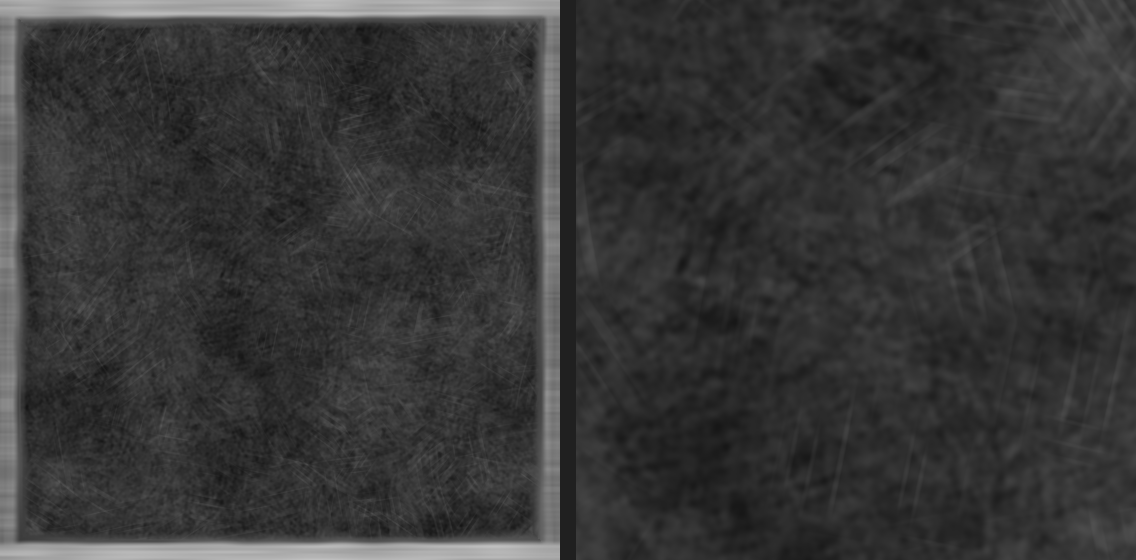
Left: the whole. Right: its middle third, enlarged.
Give the GLSL for this texture, as a WebGL 1 fragment shader.

```glsl
precision highp float;
// Dark fibrous felt with cloudy mottling, framed by pale streaked margins.

uniform vec2 u_resolution;

const float FELT_TONE = 0.186;
const float SIDE_TONE = 0.45;
const float SHELF_TONE = 0.3;
const float CAP_TONE = 0.665;
const float CLOUD_CONTRAST = 0.19;
const float FIBRE_CONTRAST = 0.046;
const float HAIR_CONTRAST = 0.05;
const float GRAIN_CONTRAST = 0.05;
const float CLOUD_SCALE = 8.0;
const vec2 FIBRE_SCALE = vec2(38.0, 190.0);
const vec2 HAIR_SCALE = vec2(15.0, 230.0);
const float GRAIN_SCALE = 210.0;
const vec2 SIDE_FADE = vec2(0.022, 0.036);
const vec2 SHELF_FADE = vec2(0.034, 0.053);
const vec2 CAP_FADE = vec2(0.024, 0.036);
const float CHAMFER = 0.128;
const float PI = 3.14159;

float hash(vec2 p) {
  vec3 q = fract(p.xyx * 0.1031);
  q += dot(q, q.yzx + 33.33);
  return fract((q.x + q.y) * q.z);
}

float noise(vec2 p) {
  vec2 cell = floor(p);
  vec2 f = fract(p);
  f = f * f * (3.0 - 2.0 * f);
  float low = mix(hash(cell), hash(cell + vec2(1.0, 0.0)), f.x);
  float high = mix(hash(cell + vec2(0.0, 1.0)), hash(cell + 1.0), f.x);
  return mix(low, high, f.y);
}

vec2 rotate(vec2 p, float angle) {
  float c = cos(angle);
  float s = sin(angle);
  return vec2(c * p.x - s * p.y, s * p.x + c * p.y);
}

// One minus a smooth step over the given range.
float fade(vec2 range, float x) {
  return 1.0 - smoothstep(range.x, range.y, x);
}

// Layered noise, centred on zero.
float clouds(vec2 p) {
  float sum = 0.0;
  float amplitude = 0.5;
  for (int i = 0; i < 5; i++) {
    sum += amplitude * (noise(p) - 0.5);
    p = rotate(p, 0.65) * 2.03 + 17.3;
    amplitude *= 0.62;
  }
  return sum;
}

// Short fibres in all directions, with a few long pale hairs among them.
float fibres(vec2 p) {
  float sum = 0.0;
  for (int i = 0; i < 8; i++) {
    float layer = float(i);
    vec2 q = rotate(p, layer * PI / 8.0 + 0.2) + layer * 5.37 + 3.0;
    q.y += 0.012 * noise(q * 9.0);
    float patches = smoothstep(0.2, 0.8, noise(q * 16.0 + 41.0));
    sum += FIBRE_CONTRAST * patches * (noise(q * FIBRE_SCALE) - 0.5);
    float sparse = smoothstep(0.6, 0.9, noise(q * 11.0 + 73.0));
    sum += HAIR_CONTRAST * sparse * smoothstep(0.6, 1.0, noise(q * HAIR_SCALE));
  }
  return sum;
}

// Two widths of lines running along the first axis, centred on zero.
float streaks(vec2 p) {
  return 0.55 * noise(p * vec2(3.0, 80.0) + 9.0)
       + 0.45 * noise(p * vec2(7.0, 210.0) + 31.0) - 0.5;
}

void main() {
  vec2 p = gl_FragCoord.xy / u_resolution;
  vec2 edge = min(p, 1.0 - p);
  float wobble = 0.007 * (noise(p * 18.0 + 5.0) - 0.5);

  // Felt
  float tone = FELT_TONE;
  tone += CLOUD_CONTRAST * clouds(p * CLOUD_SCALE + 2.7);
  tone += fibres(p);
  tone += GRAIN_CONTRAST * (noise(rotate(p, 0.4) * GRAIN_SCALE) - 0.5);
  tone = max(tone, 0.09);

  // Dim rim and pale cut corners
  tone -= 0.02 * fade(vec2(0.045, 0.09), min(edge.x, edge.y));
  float diagonal = edge.x + edge.y;
  float corner = fade(vec2(CHAMFER - 0.02, CHAMFER + 0.01), diagonal + wobble);
  vec2 slanted = vec2(edge.x - edge.y, diagonal);
  tone += corner * (0.08 + 0.12 * streaks(slanted));

  // Soft shelf with lines that follow the nearest edge
  float nearest = min(edge.x, edge.y);
  float lengthwise = streaks(edge.x < edge.y ? p.yx : p);
  float shelf = fade(SHELF_FADE, nearest + wobble + 0.012 * lengthwise);
  tone = mix(tone, SHELF_TONE + 0.2 * lengthwise, shelf);

  // Side margins with faint crosswise bands
  float side = fade(SIDE_FADE, edge.x + wobble);
  float bands = 0.1 * (noise(vec2(2.5, p.y * 7.0)) - 0.5) + 0.1 * streaks(p);
  float ridge = 0.04 * smoothstep(0.01, 0.022, edge.x);
  float sideTone = SIDE_TONE + bands + ridge + 0.09 * streaks(p.yx);
  tone = mix(tone, sideTone, side);

  // Bright strips along top and bottom
  float cap = fade(CAP_FADE, edge.y + 0.6 * wobble);
  float capTone = CAP_TONE + 0.2 * streaks(p) + 0.06 * (noise(p.xx * 9.0) - 0.5);
  tone = mix(tone, capTone, cap);

  gl_FragColor = vec4(vec3(clamp(tone, 0.0, 1.0)), 1.0);
}
```
